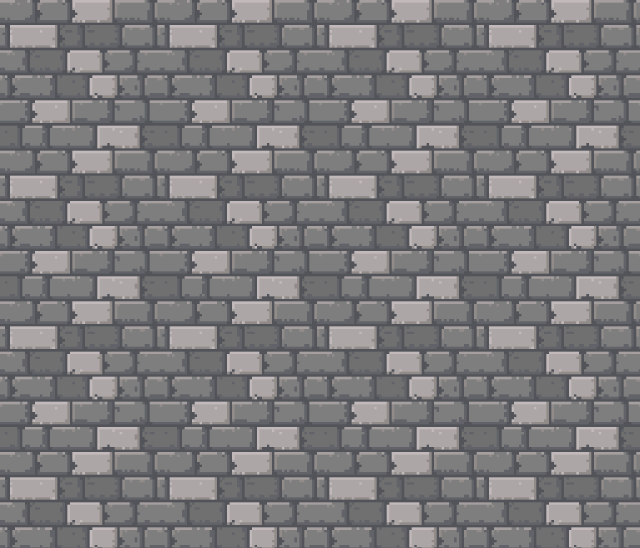
Write a Shadertoy shader that draws this texture.

```glsl
// Pixel-art stone brick wall: grey and pale pink bricks with bevels, chips and dark mortar.

// First brick of each row is the pale one; edges run rightward on a 64-cell wide tile.
const int EDGES[30] = int[30](
    29, 46, 62, 79, 93,
     4, 24, 34, 49, 63,
    27, 42, 55, 76, 91,
    36, 48, 58, 69, 87,
    13, 29, 46, 60, 77,
    39, 57, 73, 84, 103);
// One bit per brick: set for the duller stones.
const int DULL_BITS[6] = int[6](0, 6, 8, 16, 0, 2);

float hash(ivec2 p, int seed) {
    uint h = uint(p.x) * 374761393u + uint(p.y) * 668265263u + uint(seed) * 974711u;
    h = (h ^ (h >> 13)) * 1274126177u;
    h = (h ^ (h >> 15)) * 2246822519u;
    return float((h ^ (h >> 16)) & 65535u) / 65536.0;
}

vec3 wall(vec2 p) {
    const vec3 mortar = vec3(0.32, 0.33, 0.35);
    const vec3 shade = vec3(0.38, 0.39, 0.41);
    const vec3 pale = vec3(0.68, 0.65, 0.65);
    const vec3 glint = vec3(0.76, 0.73, 0.73);
    const vec3 brown = vec3(0.57, 0.55, 0.54);

    // Cell within the repeating tile, then the brick that holds it
    ivec2 cell = ivec2(mod(floor(p), vec2(64.0, 60.0)));
    int row = cell.y / 10, first = EDGES[row * 5];
    int x = first + (cell.x - first + 64) % 64;
    int index = 0;
    for (int i = 1; i < 5; i++) if (x >= EDGES[row * 5 + i]) index = i;
    int left = EDGES[row * 5 + index];
    int right = index < 4 ? EDGES[row * 5 + index + 1] : first + 64;
    ivec2 q = ivec2(x - left, cell.y % 10);
    ivec2 last = ivec2(right - left - 2, 8);
    if (q.x > last.x || q.y > last.y) return mortar;

    bool isPale = index == 0;
    bool isDull = ((DULL_BITS[row] >> index) & 1) == 1;
    ivec2 id = ivec2(index, row);
    float grain = hash(cell, 1);
    float clump = hash(cell / 2, 2);
    float wear = hash(id, 3);

    // Distances to the sides, in cells
    ivec2 far = last - q;
    int sideX = min(q.x, far.x), sideY = min(q.y, far.y);

    // Missing corners and a bite out of the lower or left side
    if (sideX + sideY == 0 && grain < (isPale ? 0.25 : 0.6)) return mortar;
    int bite = 2 + int(hash(id, 4) * float(last.x - 3));
    if (wear > 0.45 && abs(q.x - bite) + far.y * 2 < 3 && grain < 0.75)
        return isPale ? mortar : shade;
    if (wear < 0.25 && q.x + abs(q.y - 5) < 2) return mortar;

    // Pale stone: bright upper left, brown lower right
    if (isPale) {
        if (far.x == 0 || (far.y == 0 && grain < 0.8)) return brown;
        if (q.y == 0 || (q.x == 0 && grain < 0.75)) return glint;
        if (far.x == 1 && grain < 0.25) return brown;
        return sideY < 3 && grain > 0.95 ? glint : pale;
    }

    // Grey stone: shaded lower right, ragged inner rim
    vec3 stone = isDull ? vec3(0.44) : vec3(0.495);
    if (far.x == 0 || far.y == 0) return shade;
    if ((far.x == 1 || far.y == 1) && clump < 0.3 + 0.3 * wear && grain < 0.7) return shade;
    if (isDull) {
        if (sideX + sideY < 2 && grain < 0.5) return shade;
        return q.y == 2 && clump > 0.7 && grain > 0.4 ? shade : stone;
    }

    // Broken highlight along the top and left
    float reach = float(last.x) * (0.45 + 0.5 * hash(id, 5));
    if (q.y == 0) return float(q.x) < reach || grain > 0.7 ? mix(brown, pale, 0.75) : stone;
    if (q.x == 0 && hash(id, 6) > 0.35) return float(q.y) < 2.0 + 5.0 * wear ? brown : stone;
    if (q.y == 1 && grain > 0.9) return brown;
    return sideX < 3 && clump > 0.9 && grain < 0.4 ? shade : stone;
}

void mainImage(out vec4 fragColor, in vec2 fragCoord) {
    // Average a 3 by 3 grid of samples to smooth the cell edges
    vec3 sum = vec3(0.0);
    for (int i = 0; i < 9; i++) {
        vec2 offset = (vec2(i % 3, i / 3) - 1.0) / 3.0;
        vec2 uv = (fragCoord + offset) / iResolution.xy;
        sum += wall(vec2(uv.x, 1.0 - uv.y) * vec2(256.5, 218.2));
    }
    fragColor = vec4(sum / 9.0, 1.0);
}
```
